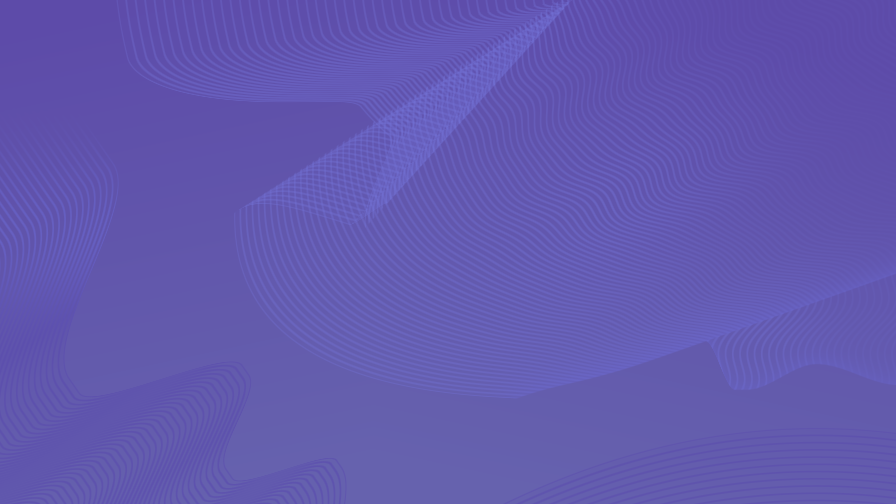
Write a Shadertoy shader that draws this background.

```glsl
// Violet gradient with translucent folded sheets woven from fine wavy lines.

// Design space: 7.68 x 4.32 units, y pointing down from the top edge.
const float HEIGHT = 4.32;
const float LINE_HALF_WIDTH = 0.007;
const float BODY_SPACING = 0.060;
const float LEFT_SPACING = 0.062;
const float SMALL_SPACING = 0.062;
const float FOLD_STRANDS = 48.0;
const vec2 APEX = vec2(4.9, 0.0);
const vec3 TOP_COLOR = vec3(0.365, 0.295, 0.663);
const vec3 BOTTOM_COLOR = vec3(0.400, 0.385, 0.682);
const vec3 STRAND_COLOR = vec3(0.455, 0.455, 0.850);
const vec3 SHADE_COLOR = vec3(0.355, 0.300, 0.680);
const vec3 GLOW_COLOR = vec3(0.410, 0.395, 0.800);

float pixel;

float inside(float d) {
    return smoothstep(-pixel, pixel, d);
}

// Antialiased lines at whole values of phase, fading to their mean when dense.
float strands(float phase) {
    float rate = max(fwidth(phase), 1e-4);
    float dist = abs(fract(phase + 0.5) - 0.5) / rate * pixel;
    float line = clamp((LINE_HALF_WIDTH + 0.5 * pixel - dist) / pixel, 0.0, 1.0);
    float mean = min(2.0 * LINE_HALF_WIDTH * rate / pixel, 0.5);
    return mix(line, mean, smoothstep(0.35, 0.65, rate));
}

float glow(float d, float width) {
    return exp(-abs(d) / width);
}

vec3 background(vec2 p) {
    float t = p.y / HEIGHT - 0.05 * abs(p.x - 3.2) + 0.08;
    return mix(TOP_COLOR, BOTTOM_COLOR, clamp(t, 0.0, 1.0));
}

// Large sheet: strands repeat along u and sweep across v.
vec3 bodySheet(vec3 col, vec2 p) {
    float u = dot(p, vec2(0.87, -0.5));
    float v = dot(p, vec2(0.5, 0.87));
    float bend = mix(0.43, 0.2, smoothstep(2.0, 5.5, u));
    float across = u - 0.62 - bend * (v - 3.3) * (v - 3.3);
    float ripple = smoothstep(1.8, 4.5, u);
    float wave = ripple * (0.07 * sin(7.0 * v + 0.6 * u) + 0.03 * sin(13.0 * v - u));
    float rounding = 0.08 * exp(-3.0 * (u - 2.2) * (u - 2.2));
    float rim = 5.31 + 0.183 * (u - 2.39) - rounding - v;
    float foldLine = v - 2.59 + 0.057 * (u - 0.88);
    float mask = inside(across) * inside(rim) * inside(foldLine);
    float fade = 1.0 - 0.9 * smoothstep(3.5, 5.9, u);
    float ridges = 1.0 + ripple * 0.3 * sin(3.4 * v + 0.3 * u - 1.0);
    col = mix(col, GLOW_COLOR, mask * fade * ridges * 0.06);
    col = mix(col, STRAND_COLOR, mask * fade * ridges * 0.36 * strands((across + wave) / BODY_SPACING));
    float rimReach = smoothstep(1.4, 2.8, u) * inside(across);
    return mix(col, GLOW_COLOR, 0.5 * rimReach * inside(rim) * glow(rim, 0.13));
}

// Folded sheet: strands shrink towards the apex.
vec3 foldedSheet(vec3 col, vec2 p) {
    vec2 q = vec2(APEX.x - p.x, p.y - APEX.y);
    float angle = atan(q.y, q.x);
    float radius = length(q);
    float outer = 3.9 - 0.45 * angle - 1.66 * smoothstep(0.13, 0.47, angle)
        + 0.8 * smoothstep(0.64, 0.86, angle);
    float turn = clamp((angle - 0.563) / 0.271, 0.0, 1.0);
    float inner = mix(3.37, 2.65, sqrt(turn)) - 0.3 * smoothstep(0.84, 1.0, turn);
    float wedge = inside((0.834 - angle) * radius);
    float hem = inside((angle - 0.563) * radius);
    float upperMask = wedge * inside(outer - radius);
    float lowerMask = wedge * hem * inside(inner - radius);
    float upper = upperMask * strands((1.0 - radius / outer) * FOLD_STRANDS);
    float lower = lowerMask * strands((1.0 - radius / inner) * FOLD_STRANDS);
    float soften = smoothstep(0.0, 0.3, angle) * 0.3 + 0.7;
    col = mix(col, GLOW_COLOR, 0.04 * upperMask + 0.10 * lowerMask);
    col = mix(col, STRAND_COLOR, 0.42 * upper * soften);
    col = mix(col, STRAND_COLOR, 0.36 * lower);
    float creases = glow((angle - 0.834) * radius, 0.03) + glow((angle - 0.563) * radius, 0.03);
    return mix(col, STRAND_COLOR, 0.25 * lowerMask * min(creases, 1.0));
}

// Left sheet: a wavy outline repeated towards the lower left.
vec3 leftSheet(vec3 col, vec2 p) {
    float s = dot(p, vec2(0.57, 0.82));
    float n = dot(p, vec2(0.82, -0.57));
    float outline = -1.36 * smoothstep(1.7, 3.0, s) + 1.28 * smoothstep(3.15, 3.75, s)
        - 0.62 * smoothstep(3.85, 4.4, s) + 0.82 * smoothstep(4.5, 4.88, s)
        - 0.4 * smoothstep(4.95, 5.6, s);
    float depth = outline - n;
    float mask = inside(depth) * smoothstep(0.9, 1.9, p.y);
    float crease = glow(s - 2.55, 0.2) + 0.4 * glow(s - 3.4, 0.1) + 0.4 * glow(s - 4.15, 0.1);
    vec3 lineColor = mix(GLOW_COLOR, SHADE_COLOR, smoothstep(2.0, 3.0, p.y));
    col = mix(col, SHADE_COLOR, mask * (0.06 + 0.45 * crease));
    return mix(col, lineColor, mask * 0.65 * strands(depth / LEFT_SPACING));
}

// Low mound and the small flap hanging under the large sheet.
vec3 rightSheets(vec3 col, vec2 p) {
    float mound = p.y - 3.67 - 0.09 * (p.x - 7.0) * (p.x - 7.0);
    float moundLines = strands(mound / SMALL_SPACING);
    col = mix(col, SHADE_COLOR, inside(mound) * (0.12 + 0.5 * moundLines));

    float hem = 2.92 + 0.42 * smoothstep(6.04, 6.3, p.x)
        - 0.22 * smoothstep(6.4, 7.0, p.x) + 0.18 * smoothstep(7.0, 7.7, p.x);
    float top = 2.92 - 0.36 * (p.x - 6.05);
    float mask = inside(hem - p.y) * inside(p.y - top) * inside(p.x - 6.04);
    float sway = p.x + 0.35 * (p.y - 2.9) + 0.07 * sin(9.0 * p.y);
    float fade = 1.0 - 0.7 * smoothstep(6.5, 7.4, p.x);
    col = mix(col, STRAND_COLOR, mask * fade * 0.36 * strands(sway / SMALL_SPACING));
    return mix(col, GLOW_COLOR, mask * (0.08 + 0.4 * glow(hem - p.y, 0.1)));
}

void mainImage(out vec4 fragColor, in vec2 fragCoord) {
    pixel = HEIGHT / iResolution.y;
    vec2 p = vec2(fragCoord.x, iResolution.y - fragCoord.y) * pixel;
    vec3 col = background(p);
    col = leftSheet(col, p);
    col = rightSheets(col, p);
    col = bodySheet(col, p);
    col = foldedSheet(col, p);
    fragColor = vec4(col, 1.0);
}
```
